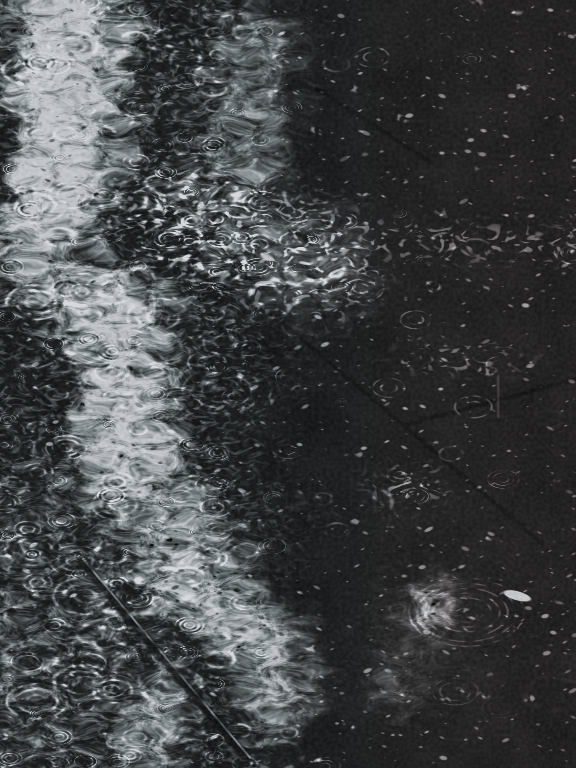
This texture is drawn by a Shadertoy shader. Its source:

```glsl
// Rain rings and broken light reflections on dark wet paving.
const float TAU = 6.2831853;
const float SQUASH = 1.7; // foreshortening of circles on the ground

vec3 hash3(vec2 p) {
  vec3 q = fract(p.xyx * vec3(.1031, .1030, .0973));
  q += dot(q, q.yxz + 33.33);
  return fract((q.xxy + q.yzz) * q.zyx);
}

float corner(vec2 cell, vec2 offset) {
  float angle = TAU * hash3(cell).x;
  return dot(vec2(cos(angle), sin(angle)), offset);
}

float gradNoise(vec2 p) {
  vec2 i = floor(p), f = p - i, e = vec2(1, 0);
  vec2 u = f * f * f * (f * (f * 6. - 15.) + 10.);
  float low = mix(corner(i, f), corner(i + e, f - e), u.x);
  float high = mix(corner(i + e.yx, f - e.yx), corner(i + 1., f - 1.), u.x);
  return mix(low, high, u.y);
}

float fbm(vec2 p) {
  float sum = 0., amp = .75;
  for (int i = 0; i < 4; i++) {
    sum += amp * gradNoise(p);
    p = p * 1.87 + 7.3;
    amp *= .7;
  }
  return sum;
}

// Distance to a segment from s.xy to s.zw
float segDist(vec2 p, vec4 s) {
  vec2 d = s.zw - s.xy, q = p - s.xy;
  return length(q - d * clamp(dot(q, d) / dot(d, d), 0., 1.));
}

float band(vec2 p, vec4 s, float w) {
  return 1. - smoothstep(.2 * w, 1.9 * w, segDist(p, s));
}

float blob(vec2 p, vec2 c, vec2 r) {
  vec2 d = (p - c) / r;
  return exp(-dot(d, d));
}

// Reflected sky: a broken pale column, a dim one beside it, a far glow
float skyLight(vec2 p) {
  vec4 ends[10] = vec4[10](
    vec4(.12, 1.29, .09, .98), vec4(.05, .95, .13, .84),
    vec4(.20, .78, .22, .53), vec4(.23, .50, .35, .34),
    vec4(.31, .32, .46, .22), vec4(.46, .22, .48, .13),
    vec4(.24, .03, .28, .11), vec4(.44, 1.25, .42, 1.04),
    vec4(.32, .97, .56, .87), vec4(0, .45, .12, .10));
  vec2 levelWidth[10] = vec2[10](
    vec2(.97, .1), vec2(.72, .11), vec2(.92, .085), vec2(.68, .085),
    vec2(.8, .06), vec2(.66, .065), vec2(.62, .06), vec2(.5, .075),
    vec2(.4, .085), vec2(.3, .18));
  float l = 0.;
  for (int i = 0; i < 10; i++)
    l = max(l, levelWidth[i].x * band(p, ends[i], levelWidth[i].y));
  l += .6 * blob(p, vec2(.75, .28), vec2(.036));
  l += .25 * blob(p, vec2(.73, .23), vec2(.10, .12));
  l += .28 * blob(p, vec2(.68, .13), vec2(.05, .04));
  l += .15 * blob(p, vec2(.70, .48), vec2(.06, .04));
  l -= .65 * blob(p, vec2(.23, .92), vec2(.08, .035));
  l -= .55 * blob(p, vec2(.05, .66), vec2(.07, .10));
  l -= .60 * blob(p, vec2(0, 1.08), vec2(.018, .10));
  return max(l, 0.);
}

// Concentric waves whose outermost crest has radius R
float drop(vec2 p, vec2 c, float R, float count) {
  float r = length((p - c) * vec2(1, SQUASH)) / R;
  float edge = 1. - smoothstep(1., 1. + .5 / count, r);
  return cos(TAU * count * (r - 1.)) * edge * smoothstep(0., .45, r);
}

float scatteredDrops(vec2 p, float cell, float density) {
  float sum = 0.;
  for (int k = 0; k < 9; k++) {
    vec2 id = floor(p / cell) + vec2(k % 3 - 1, k / 3 - 1);
    vec3 h = hash3(id), g = hash3(id + 57.);
    vec2 c = (id + .2 + .6 * h.xy) * cell;
    float ring = drop(p, c, cell * mix(.25, .65, h.z), 1. + floor(3. * g.y));
    sum += ring * smoothstep(g.x - .05, g.x + .05, density);
  }
  return sum;
}

// Small soft ovals, one per chosen cell
float flecks(vec2 p, float cell, float density, float soft) {
  vec2 id = floor(p / cell);
  vec3 h = hash3(id + 13.), g = hash3(id + 91.);
  vec2 q = p - (id + .25 + .5 * h.xy) * cell;
  float d = length(q * vec2(1, SQUASH) + (g.z - .5) * q.yx) - cell * mix(.04, .18, h.z * h.z);
  return (1. - smoothstep(-soft, soft, d)) * step(g.x, density) * mix(.35, 1., g.y);
}

void mainImage(out vec4 fragColor, in vec2 fragCoord) {
  vec2 p = fragCoord / iResolution.x, ground = p * vec2(1, SQUASH);
  float soft = max(.0024, 1. / iResolution.x);

  // Rings: dense in the churned patch, sparse on the right
  float wet = 1. - smoothstep(.36, .58, p.x + .08 * gradNoise(p * 6.));
  float churn = band(p, vec4(.32, .95, .55, .88), .085);
  float froth = max(churn, .8 * band(p, vec4(.56, .92, .98, .91), .03));
  froth = max(froth, blob(p, vec2(.71, .49), vec2(.06, .035)));
  froth = max(froth, blob(p, vec2(.80, .71), vec2(.09, .025)));
  float density = max(max(churn, .5 * froth), .05 + .45 * wet);
  float broken = smoothstep(-.2, .3, gradNoise(ground * 45.));
  float wave = scatteredDrops(p, .085, density) + scatteredDrops(p + 3.7, .045, density);
  wave *= .25 + .85 * broken;
  vec4 rings[8] = vec4[8](
    vec4(.50, .553, .027, 2), vec4(.385, .655, .085, 5), vec4(.39, .74, .037, 2),
    vec4(.525, .653, .02, 1), vec4(.675, .66, .028, 2), vec4(.475, .797, .026, 1),
    vec4(.55, .92, .055, 4), vec4(.81, .27, .10, 7));
  for (int i = 0; i < 8; i++)
    wave += drop(p, rings[i].xy, rings[i].z, rings[i].w) * (.2 + .7 * broken);

  // Reflection broken up by the moving surface
  vec2 sway = vec2(gradNoise(ground * 19.), gradNoise(ground * 19. + 40.));
  float light = skyLight(p + .05 * sway + .008 * wave);
  float rough = max(wet, min(1., 1.6 * light));
  float chop = fbm(ground * vec2(26, 34) + sway);
  float ridge = pow(1. - min(1., 2.2 * abs(gradNoise(ground * 52. + sway))), 3.);
  float glint = smoothstep(.12, .45, gradNoise(ground * 72. + 2. * sway));
  float value = .108 + .03 * smoothstep(.45, .75, p.x);
  value += .66 * smoothstep(.05, 1.1, light + rough * (.68 * chop + .15 * wave));
  value += rough * (.2 * ridge * broken + .16 * glint) * (1. - light);
  value += .5 * pow(clamp(wave, 0., 1.), 2.) * (1. - .7 * light) * (.5 + .5 * churn);
  value += .4 * froth * glint;

  // Splashes: bright on dark ground, dark on the pale column
  float splash = .5 * flecks(p, .036, .5, soft) + .4 * flecks(p + 5.1, .021, .3, soft);
  float crown = smoothstep(-.1, .3, gradNoise(p * 95.));
  splash += .6 * crown * flecks(p + 8.3, .07, .4, 2. * soft);
  value += splash * mix(1., -.9, smoothstep(.35, .7, light));

  // Paving seams and the lit groove
  vec4 seams[4] = vec4[4](vec4(.47, .79, .73, .57), vec4(.73, .57, .94, .39),
    vec4(.70, .595, 1, .675), vec4(.55, 1.18, .75, 1.05));
  float seam = 1.;
  for (int i = 0; i < 4; i++) seam = min(seam, segDist(p, seams[i]));
  value *= .75 + .25 * smoothstep(.001, .006, seam);
  vec4 groove = vec4(.14, .36, .43, .015);
  value = mix(.08, value, .2 + .8 * smoothstep(.004, .011, segDist(p, groove)));
  float lip = 1. - smoothstep(.0005, .003, segDist(p - vec2(.004, .003), groove));
  value += .4 * lip * (.6 + gradNoise(p * 45.));

  // Falling streak, pale petal, stone grain
  value += .1 * (1. - smoothstep(.0005, .004, segDist(p, vec4(.865, .61, .865, .68))));
  vec2 leaf = mat2(.966, .259, -.259, .966) * (p - vec2(.898, .299));
  value = mix(value, .78, 1. - smoothstep(.85, 1.1, length(leaf / vec2(.025, .008))));
  value += .045 * gradNoise(p * 150.) + .03 * fbm(p * 9.);

  vec3 tint = mix(vec3(.94, 1.01, 1.04), vec3(1.03, .99, 1), smoothstep(.4, .9, p.x));
  tint = mix(tint, vec3(.985, 1, 1.02), smoothstep(.4, .8, value));
  fragColor = vec4(clamp(value, .06, .85) * tint, 1);
}
```
